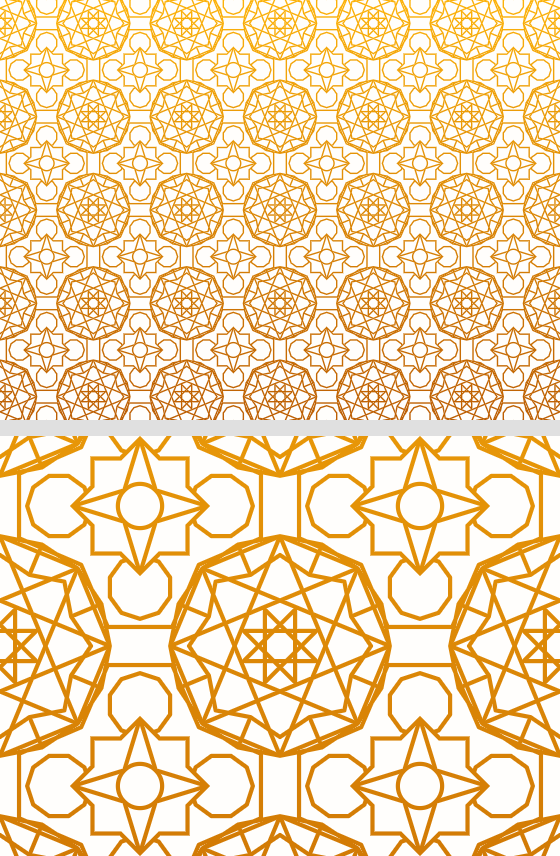
Top: the whole. Bottom: its middle third, enlarged.
Write a Shadertoy shader that draws this pattern.

```glsl
// Golden lattice of interlaced rosettes and eight-pointed flowers on white.
// Each square cell holds a rosette, with a flower at the cell corners; all
// strokes come from folded segment distances, tinted by a vertical gradient.

#define CELLS_ACROSS 6.0
#define ROW_SHIFT 0.25
#define LINE_WIDTH 0.0150
#define ROSETTE_RADIUS 0.392
#define CORE_RADIUS 0.141
#define FLOWER_TIP 0.240
#define STRAP_OFFSET 0.068
#define PAPER vec3(1.0, 0.995, 0.99)
#define GOLD_TOP vec3(0.99, 0.70, 0.04)
#define GOLD_BOTTOM vec3(0.74, 0.37, 0.01)

const float PI = 3.14159;

vec2 polar(float radius, float angle) {
    return radius * vec2(cos(angle), sin(angle));
}

float segment(vec2 p, vec2 a, vec2 b) {
    vec2 ab = b - a;
    return length(p - a - ab * clamp(dot(p - a, ab) / dot(ab, ab), 0.0, 1.0));
}

// Folds the plane into one mirrored wedge, with a vertex on the x axis.
vec2 foldWedge(vec2 p, float sides) {
    float sector = 2.0 * PI / sides;
    float angle = atan(p.y, p.x);
    angle -= sector * floor(angle / sector + 0.5);
    return polar(length(p), abs(angle));
}

float polygon(vec2 p, float radius, float sides) {
    return segment(foldWedge(p, sides), vec2(radius, 0.0),
                   polar(radius * cos(PI / sides), PI / sides));
}

// Chords joining every third vertex of an octagon.
float starChords(vec2 p, float radius, float turn) {
    float d = 1.0;
    for (int k = 0; k < 8; k++) {
        float angle = float(k) * PI / 4.0 + turn;
        d = min(d, segment(p, polar(radius, angle),
                           polar(radius, angle + 0.75 * PI)));
    }
    return d;
}

float rosette(vec2 p) {
    float d = polygon(p, ROSETTE_RADIUS, 16.0);
    d = min(d, polygon(p, ROSETTE_RADIUS, 8.0));
    d = min(d, starChords(p, ROSETTE_RADIUS, 0.0));
    d = min(d, starChords(p, CORE_RADIUS, PI / 8.0));
    // Inner ring of chevrons and their short spokes
    vec2 w = foldWedge(p, 8.0);
    vec2 valley = polar(0.275, PI / 8.0);
    d = min(d, segment(w, vec2(0.325, 0.0), valley));
    return min(d, segment(w, valley, polar(ROSETTE_RADIUS, PI / 8.0)));
}

float flower(vec2 p) {
    vec2 a = abs(p);
    a = vec2(min(a.x, a.y), max(a.x, a.y));
    // Outline of a square joined with a diamond
    float diamond = (a.x + a.y - FLOWER_TIP) * sqrt(0.5);
    float square = a.y - FLOWER_TIP * sqrt(0.5);
    float d = abs(min(diamond, square));
    d = min(d, abs(length(p) - 0.079));
    d = min(d, segment(a, vec2(0.0, FLOWER_TIP), vec2(0.055, 0.060)));
    // Faceted bulb, open where it meets the star
    float bulb = polygon((a - vec2(0.0, 0.290)).yx, 0.113, 10.0);
    return min(d, max(bulb, -diamond));
}

// Paired bars between rosettes and the frame hugging their rims.
float straps(vec2 p) {
    vec2 a = abs(p);
    a = vec2(max(a.x, a.y), min(a.x, a.y));
    vec2 joint = vec2(0.385, STRAP_OFFSET);
    return min(segment(a, joint, vec2(0.5, STRAP_OFFSET)),
               segment(a, joint, vec2(0.290, 0.290)));
}

void mainImage(out vec4 fragColor, in vec2 fragCoord) {
    float pixel = CELLS_ACROSS / iResolution.x;
    vec2 p = fragCoord * pixel - vec2(0.0, ROW_SHIFT);
    vec2 rosetteCell = fract(p + 0.5) - 0.5;
    vec2 flowerCell = fract(p) - 0.5;

    float d = min(rosette(rosetteCell), straps(rosetteCell));
    d = min(d, flower(flowerCell));

    // Box-like edge coverage and the gold gradient
    float ink = clamp((0.5 * LINE_WIDTH - d) / pixel + 0.5, 0.0, 1.0);
    vec3 gold = mix(GOLD_BOTTOM, GOLD_TOP, fragCoord.y / iResolution.y);
    fragColor = vec4(mix(PAPER, gold, ink), 1.0);
}
```
